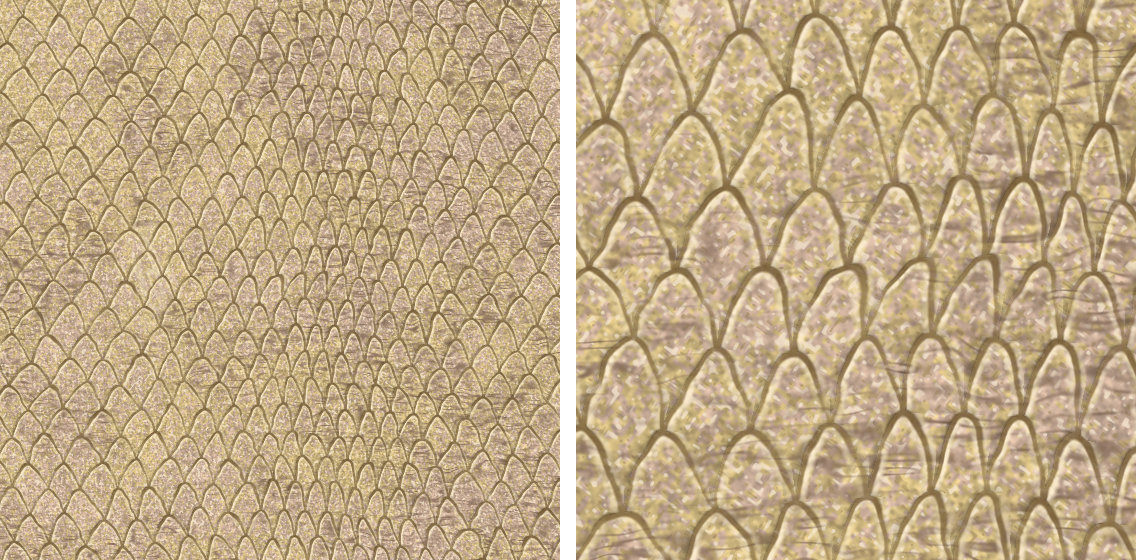
Left, the full canvas; right, a detail of the centre.
Write a WebGL 1 fragment shader that draws this texture.

```glsl
precision highp float;
// Embossed metallic snakeskin: half-drop rows of arched scales, squeezed narrow
// right of centre. Each pixel measures its distance to the arch edges, then adds
// broken creases, lit rims, gold and rose foil grain, and horizontal wrinkles.

uniform vec2 u_resolution;

const float ROWS = 21.3; // staggered half rows over the canvas height

float hash(vec2 p) {
  return fract(sin(dot(p, vec2(127.1, 311.7))) * 43758.5453);
}

float noise(vec2 p) {
  vec2 i = floor(p), f = fract(p);
  f = f * f * (3.0 - 2.0 * f);
  return mix(mix(hash(i), hash(i + vec2(1.0, 0.0)), f.x),
             mix(hash(i + vec2(0.0, 1.0)), hash(i + vec2(1.0, 1.0)), f.x), f.y);
}

float fbm(vec2 p) {
  float sum = 0.0, amp = 0.5;
  for (int i = 0; i < 4; i++) {
    sum += amp * noise(p);
    p = p * 2.03 + 17.3;
    amp *= 0.5;
  }
  return sum / 0.9375;
}

// Thin bright ridges where the noise crosses its middle value
float ridge(vec2 p) {
  return 1.0 - smoothstep(0.0, 0.24, abs(noise(p) - 0.5));
}

// Centre of the scale nearest to this column; odd rows shift by half a scale
float nearestCentre(float column, float row) {
  float shift = 0.5 * mod(row, 2.0);
  return floor(column - shift + 0.5) + shift;
}

// Signed distance to the arches of one row, positive below the arch
float archDistance(vec2 grid, float row, float density, float power) {
  float side = 2.0 * abs(grid.x - nearestCentre(grid.x, row)) + 1e-4;
  float slope = 2.0 * density * power * pow(side, power - 1.0);
  return (row - grid.y - pow(side, power)) / length(vec2(slope, ROWS));
}

void main() {
  vec2 uv = gl_FragCoord.xy / u_resolution;
  float px = 1.0 / min(u_resolution.x, u_resolution.y);

  // Uneven hide: gentle sway plus local irregularity
  vec2 p = uv;
  p.x += 0.012 * sin(uv.y * 5.0 + 0.6) + 0.016 * (noise(uv * 15.0) - 0.5);
  p.y += 0.014 * sin(uv.x * 7.0 + 1.0) + 0.035 * uv.x
       + 0.020 * (noise(uv * vec2(17.0, 13.0) + 40.0) - 0.5);
  p += 0.0035 * (vec2(noise(uv * 75.0), noise(uv * 75.0 + 31.0)) - 0.5);

  // Column coordinate is the integral of the scale density
  float t = (p.x - 0.61) / 0.16;
  float squeeze = 1.0 / (1.0 + t * t);
  float density = 14.0 + 14.0 * squeeze;
  vec2 grid = vec2(14.0 * p.x + 2.24 * atan(t) + 8.0, ROWS * p.y + 4.0);

  // Arch of this band, and the tops of the row below
  float row = ceil(grid.y);
  float power = mix(1.6, 2.3, squeeze);
  float d = archDistance(grid, row, density, power);
  float below = archDistance(grid, row - 1.0, density, power);
  float centre = nearestCentre(grid.x, row);
  float offset = grid.x - centre;
  vec2 id = d > 0.0 ? vec2(centre, row)
                    : vec2(centre + (offset < 0.0 ? -0.5 : 0.5), row + 1.0);
  float gap = min(abs(d), abs(below));

  // Foil: rose and gold broken up by fine grain on a turned lattice
  vec2 turned = mat2(0.8, 0.6, -0.6, 0.8) * uv;
  float fine = noise(turned * 390.0);
  float grain = 0.65 * fine + 0.35 * noise(turned * 190.0 + 9.0);
  float patches = fbm(uv * vec2(9.0, 12.0) + 3.0);
  float edgeGold = 1.0 - smoothstep(0.002, 0.012, gap);
  float tint = noise(turned.yx * 300.0 + 80.0);
  float gold = 0.40 + 0.9 * (tint - 0.5) + 0.8 * (patches - 0.5) + 0.24 * edgeGold
             - 0.10 * uv.x + 0.10 * (hash(id) - 0.5);
  vec3 col = mix(vec3(0.79, 0.68, 0.60), vec3(0.81, 0.72, 0.50),
                 smoothstep(0.36, 0.50, gold));
  col *= 1.0 + 0.06 * (hash(id + 5.0) - 0.5) + 0.42 * (grain - 0.5);

  // Pale and olive flecks
  float fleck = noise(turned * 330.0 + 60.0);
  col = mix(col, vec3(0.97, 0.91, 0.82), 0.75 * smoothstep(0.62, 0.88, fleck));
  col = mix(col, vec3(0.62, 0.53, 0.34), 0.55 * smoothstep(0.28, 0.08, fleck));

  // Horizontal wrinkles, patchy and stronger to the right
  vec2 bent = uv + vec2(0.0, 0.010 * noise(uv * 45.0));
  float wrinkle = ridge(bent * vec2(40.0, 190.0)) * noise(uv * vec2(70.0, 130.0));
  float worn = smoothstep(0.36, 0.62, fbm(uv * 8.0 + 21.0) + 0.12 * uv.x);
  col = mix(col, vec3(0.50, 0.40, 0.33), 0.95 * wrinkle * worn);

  // Small crumpled area left of centre
  vec2 c = (uv - vec2(0.27, 0.51)) / vec2(0.035, 0.10);
  float crumple = exp(-dot(c, c)) * ridge(vec2(uv.x * 80.0 + uv.y * 30.0, uv.y * 28.0));
  col = mix(col, vec3(0.95, 0.89, 0.76), 0.6 * crumple);

  // Pale rims: inside each arch, strongest on the left, and outside its right flank
  float wear = smoothstep(0.15, 0.75, noise(uv * 60.0 + 70.0));
  float rightSide = smoothstep(-0.2, 0.2, offset);
  float inner = smoothstep(0.0008, 0.0028, d) * (1.0 - smoothstep(0.003, 0.0085, d));
  float outer = smoothstep(0.0015, 0.003, -d) * (1.0 - smoothstep(0.003, 0.006, -d));
  float rim = inner * mix(0.95, 0.55, rightSide) + outer * 0.45 * rightSide;
  rim *= (0.45 + 0.55 * wear) * (0.6 + 0.7 * fine);
  col = mix(col, vec3(0.98, 0.92, 0.80), clamp(rim, 0.0, 1.0));

  // Thin broken crease, deepest over the crown where scales overlap
  float crown = 1.0 - smoothstep(0.05, 0.55, row - grid.y);
  crown = max(crown, 1.0 - smoothstep(0.0, 0.006, abs(below)));
  float width = 0.0012 + 0.0010 * crown + 0.0006 * wear;
  float crease = 1.0 - smoothstep(0.3 * width, width + 0.6 * px, gap);
  float depth = (0.42 + 0.28 * crown + 0.25 * wear) * (0.75 + 0.4 * grain);
  col = mix(col, vec3(0.48, 0.38, 0.23), clamp(crease * depth, 0.0, 1.0));
  float shade = smoothstep(-0.006, -0.001, d > 0.0 ? below : max(d, below));
  col *= 1.0 - 0.16 * shade * step(0.001, gap) * (1.0 - 0.6 * rightSide);

  gl_FragColor = vec4(clamp(col, 0.0, 1.0), 1.0);
}
```
